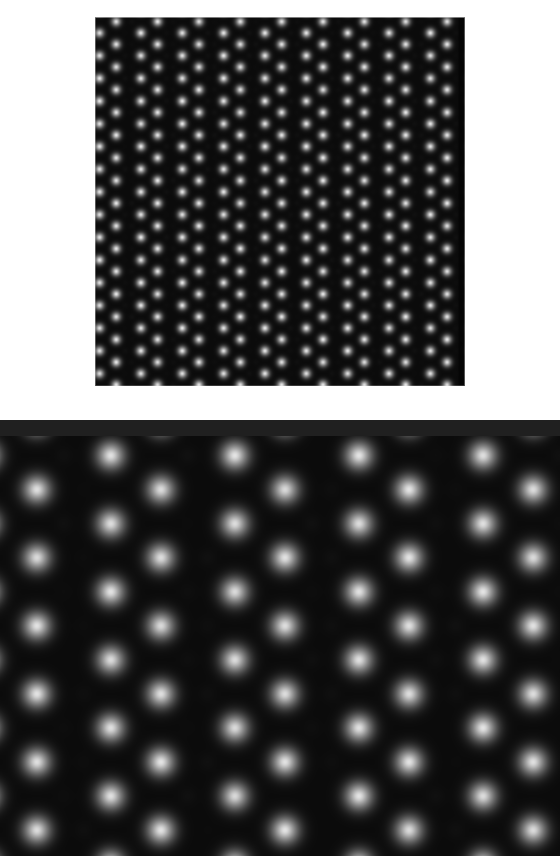
Top: the whole. Bottom: its middle third, enlarged.
Reproduce this pattern procedurally as a WebGL 1 fragment shader.

```glsl
precision highp float;
// Glowing dots in nine paired, staggered columns on a dark panel with a white margin.

uniform vec2 u_resolution;

// Lengths are fractions of the canvas height, measured from the canvas centre.
#define PANEL_CENTRE vec2(0.0, 0.0200)
#define PANEL_HALF vec2(0.4396, 0.4384)
#define PITCH vec2(0.09847, 0.05406)
#define FIRST_DOT vec2(-0.4297, -0.3894)
#define PAIR_SHIFT vec2(0.404, 0.5)
#define DOT_SIGMA 0.00792
#define CORE_SIGMA 0.0031
#define DOT_GLOW 0.72
#define CORE_GLOW 0.11
#define SPECK_GLOW 0.022
#define BASE_GREY 0.042
#define VARIATION 0.03

float hash(vec2 p) {
  return fract(sin(dot(p, vec2(127.1, 311.7))) * 43758.5453);
}

float gauss(float r, float sigma) {
  return exp(-0.5 * r * r / (sigma * sigma));
}

// Distance to the nearest lattice point (x) and its random value (y).
vec2 lattice(vec2 p, vec2 shift) {
  vec2 cell = (p - FIRST_DOT) / PITCH - shift;
  vec2 id = floor(cell + 0.5);
  return vec2(length((cell - id) * PITCH), hash(id + shift));
}

// Soft dot with a slightly brighter core.
float glowDot(vec2 p, vec2 shift) {
  vec2 site = lattice(p, shift);
  float glow = DOT_GLOW * gauss(site.x, DOT_SIGMA)
             + CORE_GLOW * gauss(site.x, CORE_SIGMA);
  return glow * (1.0 + VARIATION * (2.0 * site.y - 1.0));
}

// Faint speck of varying strength in the dark gaps.
float speck(vec2 p, vec2 shift) {
  vec2 site = lattice(p, shift);
  return SPECK_GLOW * site.y * gauss(site.x, 0.005);
}

void main() {
  vec2 p = (gl_FragCoord.xy - 0.5 * u_resolution) / u_resolution.y;
  float pixel = 1.0 / u_resolution.y;

  // Two interleaved dot lattices over a nearly black ground
  float grey = BASE_GREY + glowDot(p, vec2(0.0)) + glowDot(p, PAIR_SHIFT);
  grey += speck(p, vec2(0.62, 0.0)) + speck(p, vec2(0.78, 0.5));

  // Darker strip along the right side
  float right = PANEL_CENTRE.x + PANEL_HALF.x;
  grey *= 1.0 - 0.6 * smoothstep(right - 0.018, right - 0.010, p.x);

  // Panel edge against the white margin, which wraps on all sides
  vec2 edge = abs(p - PANEL_CENTRE) - PANEL_HALF;
  float margin = smoothstep(-0.5 * pixel, 0.5 * pixel, max(edge.x, edge.y));
  gl_FragColor = vec4(vec3(mix(grey, 1.0, margin)), 1.0);
}
```
